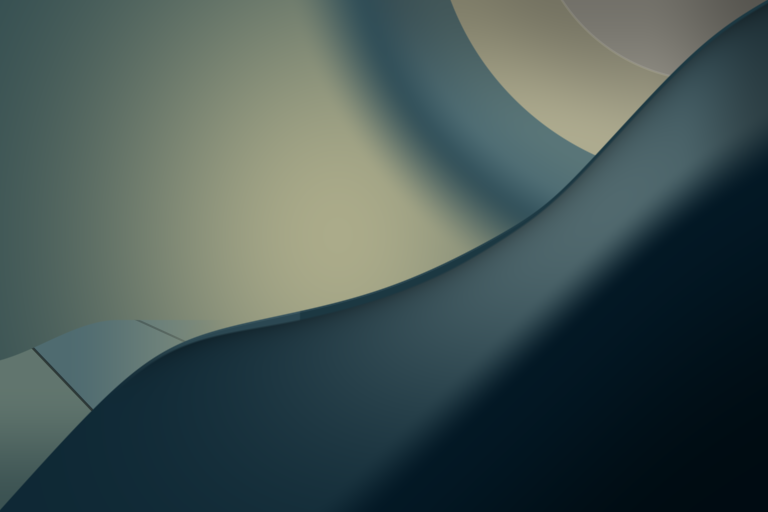
Write a Shadertoy shader that draws this background.

```glsl
// Curved architectural panels: a lit wall and concentric rings above a sweeping ridge,
// with a dark blue slope below. The ridge is a line bent by softplus terms; the rings
// share one centre, and soft light comes from elongated Gaussian glows.

const vec2 RING_CENTRE = vec2(1.39, 1.192);

// Smooth bend: zero left of c, slope one right of c, rounded over width w.
float bend(float x, float c, float w) {
    return w * log(1.0 + exp((x - c) / w));
}

float ridgeHeight(float x) {
    return 0.004 + 1.12 * x
        - 0.95 * bend(x, 0.30, 0.06)
        + 0.42 * bend(x, 0.78, 0.09)
        + 0.52 * bend(x, 1.07, 0.03)
        - 0.60 * bend(x, 1.39, 0.05);
}

// Gaussian glow stretched along a unit axis.
float glow(vec2 p, vec2 centre, vec2 axis, vec2 size) {
    vec2 d = p - centre;
    vec2 q = vec2(dot(d, axis), dot(d, vec2(-axis.y, axis.x))) / size;
    return exp(-dot(q, q));
}

float segmentDistance(vec2 p, vec2 a, vec2 b) {
    vec2 ab = b - a;
    return length(p - a - ab * clamp(dot(p - a, ab) / dot(ab, ab), 0.0, 1.0));
}

// Antialiased step: one where d is positive.
float cover(float d, float px) {
    return smoothstep(-px, px, d);
}

float stroke(float d, float halfWidth, float px) {
    return 1.0 - smoothstep(halfWidth, halfWidth + 1.5 * px, abs(d));
}

// Lit wall, shaded into the hollow around the rings.
vec3 wallColor(vec2 p, float radius) {
    float light = glow(p, vec2(0.66, 0.54), vec2(1.0, 0.0), vec2(0.50, 0.60));
    vec3 wall = mix(vec3(0.17, 0.28, 0.30), vec3(0.67, 0.67, 0.54), light);
    return mix(vec3(0.18, 0.30, 0.34), wall, smoothstep(0.69, 0.85, radius));
}

// Blue band, cream ring and grey inner disc.
vec3 ringColor(vec3 wall, vec2 p, float radius, float px) {
    vec3 band = mix(vec3(0.35, 0.46, 0.47), vec3(0.30, 0.42, 0.45),
                    smoothstep(0.55, 0.68, radius));
    vec3 cream = mix(vec3(0.62, 0.61, 0.52), vec3(0.68, 0.67, 0.56),
                     smoothstep(0.35, 0.54, radius));
    float vignette = 1.0 - 0.27 * smoothstep(0.72, 1.03, p.y);
    vignette *= 1.0 - 0.25 * smoothstep(1.25, 1.5, p.x);
    vec3 col = mix(wall, band * vignette, 1.0 - smoothstep(0.63, 0.735, radius));
    col = mix(col, cream * vignette, cover(0.545 - radius, px));
    col = mix(col, vec3(0.61, 0.60, 0.56) * vignette, cover(0.35 - radius, px));
    return col + 0.05 * stroke(radius - 0.35, 0.0008, px);
}

// Low tiles that run up to the ridge on the left.
vec3 tileColor(vec3 wall, vec2 p, float px) {
    vec2 seamTop = vec2(0.0625, 0.322), seamFoot = vec2(0.18, 0.199);
    float top = 0.289 + 0.086 * smoothstep(-0.05, 0.23, p.x);
    float mask = cover(top - p.y, px) * (1.0 - smoothstep(0.30, 0.47, p.x));
    float side = dot(p - seamTop, normalize(vec2(0.123, 0.1175)));
    vec3 leftTile = mix(vec3(0.23, 0.32, 0.32), vec3(0.38, 0.46, 0.43),
                        smoothstep(0.0, 0.25, p.y));
    vec3 midTile = mix(vec3(0.31, 0.42, 0.44), vec3(0.46, 0.53, 0.49),
                       smoothstep(0.12, 0.40, p.x));
    vec3 tile = mix(leftTile, midTile, cover(side, px));
    float seam = stroke(segmentDistance(p, seamTop, seamFoot), 0.001, px);
    float faintSeam = stroke(segmentDistance(p, vec2(0.264, 0.377), vec2(0.367, 0.33)),
                             0.0005, px);
    tile *= 1.0 - 0.5 * seam - 0.22 * faintSeam;
    return mix(wall, tile, mask);
}

// Blue slope with a broad sheen and a deep shadow at lower right.
vec3 slopeColor(vec2 p) {
    float sheen = glow(p, vec2(1.17, 0.60), vec2(0.853, 0.522), vec2(0.60, 0.30));
    vec3 col = mix(vec3(0.055, 0.155, 0.205), vec3(0.32, 0.415, 0.435), sheen);
    col *= 1.0 - 0.25 * smoothstep(1.32, 1.5, p.x);
    float edge = 0.95 * (p.x - 0.684) - 0.35 * bend(p.x, 1.33, 0.05);
    float depth = (edge - p.y) * 0.72;
    vec3 shade = mix(vec3(0.012, 0.095, 0.145), vec3(0.0, 0.045, 0.07),
                     smoothstep(0.0, 0.45, depth));
    return mix(col, shade, smoothstep(-0.055, 0.045, depth));
}

// Dark lip under the ridge, widest along the middle, with a soft shadow below.
vec3 addLip(vec3 slope, float x, float depth, float px) {
    float middle = smoothstep(0.28, 0.60, x) * (1.0 - smoothstep(0.85, 1.10, x));
    float present = smoothstep(0.20, 0.38, x);
    float width = 0.005 + 0.011 * middle;
    vec3 lip = mix(vec3(0.17, 0.28, 0.32), vec3(0.11, 0.22, 0.26), cover(x - 0.586, px));
    vec3 col = slope * (1.0 - 0.28 * present * exp(-max(depth - width, 0.0) / 0.022));
    col = mix(col, lip, present * (1.0 - smoothstep(width - px, width + 2.0 * px, depth)));
    return col + 0.05 * middle * stroke(depth - 0.001, 0.001, px);
}

void mainImage(out vec4 fragColor, in vec2 fragCoord) {
    vec2 p = fragCoord / iResolution.xy * vec2(1.5, 1.0);
    float px = 1.0 / iResolution.y;
    float radius = distance(p, RING_CENTRE);

    vec3 upper = ringColor(wallColor(p, radius), p, radius, px);
    upper = tileColor(upper, p, px);

    float height = ridgeHeight(p.x);
    float gradient = (ridgeHeight(p.x + 0.002) - height) / 0.002;
    float depth = (height - p.y) / sqrt(1.0 + gradient * gradient);
    vec3 lower = addLip(slopeColor(p), p.x, depth, px);

    fragColor = vec4(mix(upper, lower, cover(depth, px)), 1.0);
}
```
